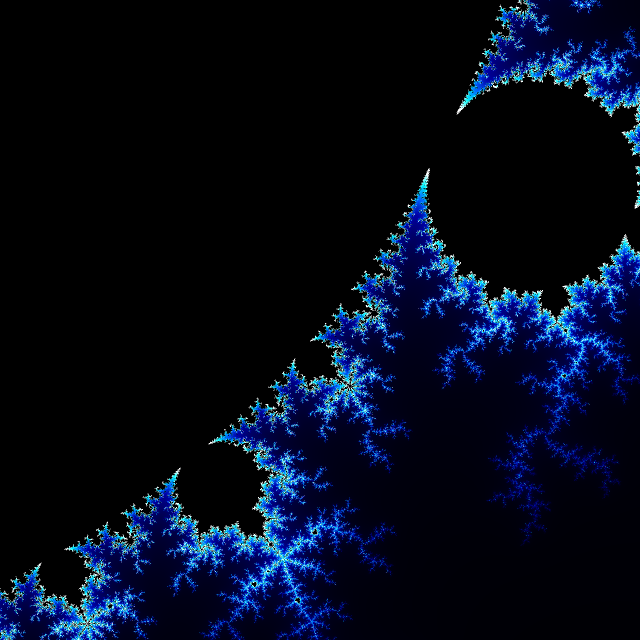
Give the GLSL for this background, as a WebGL 1 fragment shader.

```glsl
precision highp float;
// Mandelbrot set: the right flank of the lower period-3 bulb, glowing blue to white at its rim.

#define CENTER vec2(-0.0518, -0.8035)
#define VIEW_SIZE 0.06
#define MAX_ITERATIONS 200
#define BAILOUT_SQUARED 64.0
#define SAMPLES 2
#define BLUE_GAIN 4.5
#define GREEN_RANGE vec2(0.38, 0.63)
#define RED_RANGE vec2(0.62, 0.82)

uniform vec2 u_resolution;

// Linear rise from 0 to 1 across a range
float ramp(vec2 range, float t) {
  return clamp((t - range.x) / (range.y - range.x), 0.0, 1.0);
}

// Smooth escape time scaled to 0..1, or -1 inside the set
float escapeTime(vec2 c) {
  vec2 z = vec2(0.0);
  for (int i = 0; i < MAX_ITERATIONS; i++) {
    z = vec2(z.x * z.x - z.y * z.y, 2.0 * z.x * z.y) + c;
    float sizeSquared = dot(z, z);
    if (sizeSquared > BAILOUT_SQUARED) {
      float steps = float(i) + 1.0 - log2(0.5 * log2(sizeSquared));
      return clamp(steps / float(MAX_ITERATIONS), 0.0, 1.0);
    }
  }
  return -1.0;
}

// Black through blue and cyan to white
vec3 palette(float t) {
  if (t < 0.0) return vec3(0.0);
  float blue = min(BLUE_GAIN * t * t, 1.0);
  return vec3(ramp(RED_RANGE, t), ramp(GREEN_RANGE, t), blue);
}

void main() {
  float shortSide = min(u_resolution.x, u_resolution.y);
  vec3 color = vec3(0.0);

  // Average a grid of samples within each pixel
  for (int y = 0; y < SAMPLES; y++) {
    for (int x = 0; x < SAMPLES; x++) {
      vec2 offset = (vec2(float(x), float(y)) + 0.5) / float(SAMPLES) - 0.5;
      vec2 position = (gl_FragCoord.xy + offset - 0.5 * u_resolution) / shortSide;
      color += palette(escapeTime(CENTER + VIEW_SIZE * position));
    }
  }
  gl_FragColor = vec4(color / float(SAMPLES * SAMPLES), 1.0);
}
```
